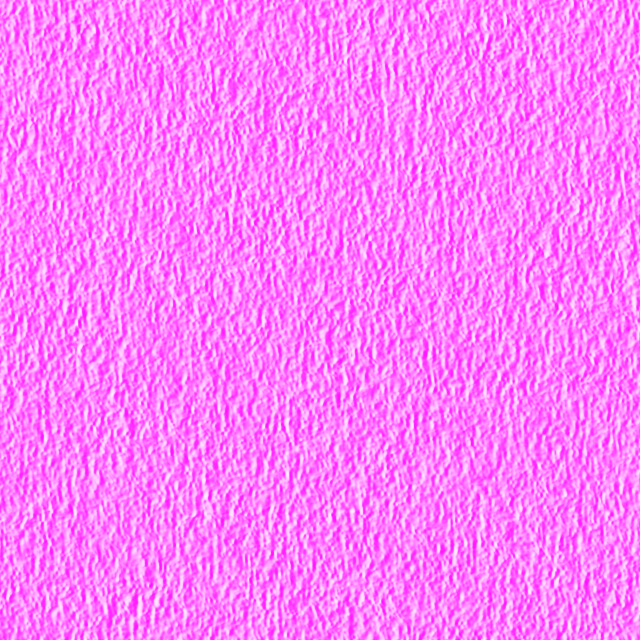
Write a three.js fragment shader that draws this texture map.

```glsl
// Embossed magenta plaster: fine, upright wrinkles lit from the side.
varying vec2 vUv;

#define GRAIN_COARSE vec2(145.0, 72.0)
#define GRAIN_MEDIUM vec2(222.0, 155.0)
#define GRAIN_FINE vec2(262.0, 240.0)
#define GRAIN_STREAK vec2(168.0, 20.0)
#define LAYER_WEIGHTS vec4(0.50, 0.40, 0.18, 0.20)
#define WARP_SCALE 44.0
#define WARP_AMOUNT vec2(0.0055, 0.003)
#define LIGHT_STEP vec2(-0.0020, 0.0006)
#define RELIEF_GAIN 1.38
#define TONE_LIMIT 0.48
#define MID_TONE 0.50
#define BROAD_TONE 0.11

const vec3 SHADE_COLOR = vec3(1.0, 0.0, 1.0);
const vec3 LIGHT_COLOR = vec3(1.0, 1.0, 1.0);

float hash(vec2 cell) {
  vec3 q = fract(cell.xyx * vec3(0.1031, 0.1030, 0.0973));
  q += dot(q, q.yzx + 33.33);
  return fract((q.x + q.y) * q.z);
}

// Smoothly interpolated lattice noise, 0 to 1
float noise(vec2 p) {
  vec2 cell = floor(p);
  vec2 f = fract(p);
  f = f * f * (3.0 - 2.0 * f);
  float low = mix(hash(cell), hash(cell + vec2(1.0, 0.0)), f.x);
  float high = mix(hash(cell + vec2(0.0, 1.0)), hash(cell + vec2(1.0, 1.0)), f.x);
  return mix(low, high, f.y);
}

// Lean the grain so that the layers do not share a lattice
vec2 lean(vec2 p, float angle) {
  float c = cos(angle);
  float s = sin(angle);
  return vec2(c * p.x - s * p.y, s * p.x + c * p.y);
}

// Bend the upright grain into wavering wrinkles
vec2 bend(vec2 p) {
  vec2 q = p * WARP_SCALE;
  vec2 offset = vec2(noise(q + 17.3), noise(q.yx + 71.9)) - 0.5;
  return p + offset * WARP_AMOUNT;
}

float height(vec2 p) {
  vec2 b = bend(p);
  vec4 layers = vec4(
    noise(lean(b, 0.04) * GRAIN_COARSE + 131.0),
    noise(lean(b, -0.09) * GRAIN_MEDIUM + 257.0),
    noise(lean(b, 0.22) * GRAIN_FINE + 389.0),
    noise(mix(p, b, 0.4) * GRAIN_STREAK + 523.0));
  return dot(layers, LAYER_WEIGHTS);
}

void main() {
  // Height difference along the light gives the relief
  float slope = height(vUv + LIGHT_STEP) - height(vUv - LIGHT_STEP);

  // Rougher and calmer patches, with a faint upright drift of tone
  float relief = slope * RELIEF_GAIN * mix(0.85, 1.15, noise(vUv * 15.0 + 43.0));
  relief += BROAD_TONE * (noise(vUv * vec2(48.0, 24.0) + 611.0) - 0.5);

  // Soft limit keeps the extremes from clipping
  float ratio = relief / TONE_LIMIT;
  float tone = MID_TONE + relief / sqrt(1.0 + ratio * ratio);

  gl_FragColor = vec4(mix(SHADE_COLOR, LIGHT_COLOR, clamp(tone, 0.0, 1.0)), 1.0);
}
```
